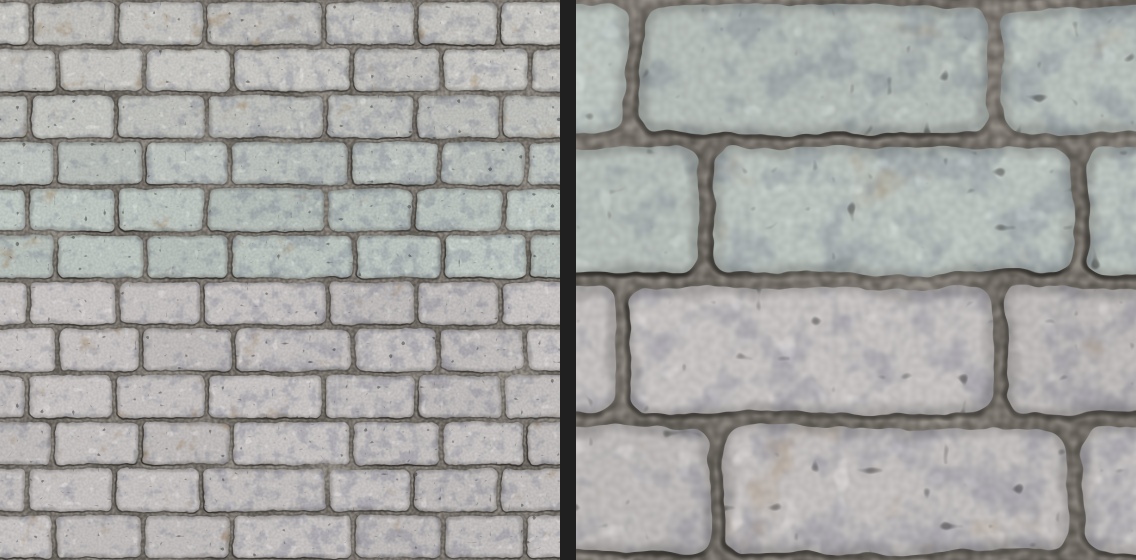
Left: the whole. Right: its middle third, enlarged.
This texture is drawn by a Shadertoy shader. Its source:

```glsl
// Worn pale stone setts: twelve staggered courses, each with five equal stones
// and one wide one. Warped rounded boxes give the outlines; periodic gradient
// noise gives the mottling, stains, pits and mortar, so the tile is seamless.

const float COURSES = 12.0;
const int STONES = 6;             // stones in each course
const int WIDE_STONE = 2;         // index of the wide one
const float STONE_WIDTH = 0.1565;
const float WIDE_EXTRA = 0.061;   // added width of the wide stone
const float FIRST_JOINT = 0.052;
const float STAGGER = 0.047;      // shift of every other course
const float JOINT_JITTER = 0.010;
const float HALF_GAP = 0.0044;
const float CORNER = 0.011;

const vec3 PALE = vec3(0.755, 0.752, 0.738);
const vec3 GREY = vec3(0.645, 0.648, 0.665);
const vec3 MORTAR_LIGHT = vec3(0.58, 0.56, 0.53);
const vec3 MORTAR_DARK = vec3(0.37, 0.355, 0.33);
const vec3 CREVICE = vec3(0.20, 0.185, 0.17);
const vec3 RUST = vec3(0.60, 0.50, 0.37);
const vec3 COOL_TINT = vec3(0.955, 1.0, 0.995);
const vec3 LILAC_TINT = vec3(1.0, 0.985, 1.0);

vec2 hash2(vec2 c) {
    vec3 h = fract(c.xyx * vec3(0.1031, 0.1030, 0.0973));
    h += dot(h, h.yzx + 33.33);
    return fract((h.xx + h.yz) * h.zy);
}

float corner(vec2 cell, vec2 offset, vec2 f, float period) {
    float angle = 6.2832 * hash2(mod(cell + offset, period)).x;
    return dot(vec2(cos(angle), sin(angle)), f - offset);
}

// Gradient noise, about -1 to 1, repeating over the unit square
float noise(vec2 p, float freq) {
    p *= freq;
    vec2 c = floor(p), f = p - c;
    vec2 s = f * f * f * (f * (f * 6.0 - 15.0) + 10.0);
    vec2 e = vec2(1.0, 0.0);
    return 1.5 * mix(
        mix(corner(c, e.yy, f, freq), corner(c, e.xy, f, freq), s.x),
        mix(corner(c, e.yx, f, freq), corner(c, e.xx, f, freq), s.x), s.y);
}

float fbm(vec2 p, float freq) {
    return 0.55 * noise(p, freq) + 0.3 * noise(p, freq * 2.0)
         + 0.2 * noise(p, freq * 4.0);
}

float jointX(int i, float course) {
    float x = float(i) * STONE_WIDTH + (i > WIDE_STONE ? WIDE_EXTRA : 0.0);
    return x + JOINT_JITTER * (hash2(vec2(i % STONES, course) + 7.0).x - 0.5);
}

// Signed distance to the nearest stone; also its id and outward direction
float stones(vec2 p, out vec2 id, out vec2 outward) {
    float course = mod(floor(p.y * COURSES), COURSES);
    float x = p.x - FIRST_JOINT - STAGGER * (1.0 - mod(course, 2.0));
    float y = (fract(p.y * COURSES) - 0.5) / COURSES;
    float best = 1.0;
    for (int i = 0; i < STONES; i++) {
        float left = jointX(i, course), right = jointX(i + 1, course);
        float dx = x - 0.5 * (left + right);
        vec2 q = vec2(dx - round(dx), y);
        vec2 core = 0.5 * vec2(right - left, 1.0 / COURSES) - HALF_GAP - CORNER;
        vec2 e = abs(q) - core;
        float d = length(max(e, 0.0)) + min(max(e.x, e.y), 0.0) - CORNER;
        if (d < best) {
            best = d;
            id = vec2(i, course);
            outward = sign(q) * max(e, 0.0) / (length(max(e, 0.0)) + 1e-4);
        }
    }
    return best;
}

vec3 stoneColor(vec2 p, vec2 id, float d) {
    vec2 rnd = hash2(id + 31.0);
    float mottle = fbm(p, 36.0) - 0.12 * cos(6.2832 * (p.x - 0.15));
    vec3 c = mix(PALE, GREY, 0.85 * smoothstep(-0.05, 0.5, mottle));
    float cool = step(5.5, id.y) * (1.0 - smoothstep(7.0, 10.0, id.y));
    c *= mix(vec3(1.0), COOL_TINT, cool);
    c *= mix(LILAC_TINT, vec3(1.0), step(5.5, id.y));
    c *= 0.97 + 0.06 * rnd.x;
    // Rust, pale flecks, pits and grain
    float rust = smoothstep(0.35, 0.8, fbm(p + 0.37, 20.0) + 0.3 * rnd.y - 0.1);
    c = mix(c, RUST, 0.45 * rust);
    c += 0.06 * smoothstep(0.4, 0.8, noise(p + 0.61, 64.0));
    c *= 1.0 - 0.35 * smoothstep(0.62, 0.9, noise(p + 0.23, 90.0));
    c *= 1.0 + 0.045 * noise(p, 210.0);
    // Soiled, unevenly worn rim
    float rim = smoothstep(-0.009, 0.0, d + 0.003 * noise(p, 50.0));
    return c * (1.0 - 0.17 * rim);
}

void mainImage(out vec4 fragColor, in vec2 fragCoord) {
    vec2 p = fragCoord / iResolution.y;
    float aa = 0.8 / iResolution.y;

    // Outlines
    vec2 warp = 0.0028 * vec2(noise(p, 16.0), noise(p + 0.5, 16.0))
              + 0.0016 * vec2(noise(p, 60.0), noise(p + 0.5, 60.0));
    vec2 id, outward;
    float d = stones(p + warp, id, outward) + 0.0008 * noise(p, 120.0);

    // Mortar, darkest in the crevice below and left of each stone
    float grit = 0.5 + 0.5 * noise(p, 170.0) + 0.5 * noise(p, 14.0);
    vec3 mortar = mix(MORTAR_DARK, MORTAR_LIGHT, clamp(grit, 0.0, 1.0));
    float shade = smoothstep(-0.2, 0.8, dot(outward, vec2(-0.5, -0.85)));
    float depth = clamp(0.65 + 0.7 * noise(p + 0.8, 9.0), 0.0, 1.0);
    float crevice = smoothstep(0.0045, 0.001, d) * mix(0.3, 1.0, shade);
    mortar = mix(mortar, CREVICE, crevice * depth);

    float cover = smoothstep(aa, -aa, d);
    fragColor = vec4(mix(mortar, stoneColor(p, id, d), cover), 1.0);
}
```
